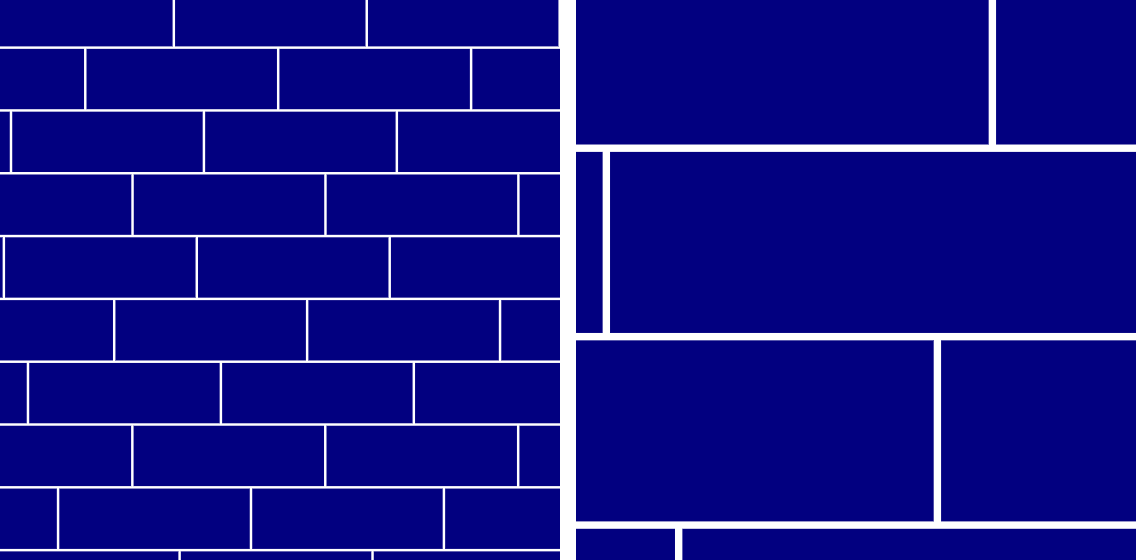
Left: the whole. Right: its middle third, enlarged.
Reproduce this pattern procedurally as a Shadertoy shader.

```glsl
// Navy brick wall with thin white mortar and an uneven six-course stagger.

#define BRICK_SIZE   vec2(0.3445, 0.11217)
#define FIRST_BED    0.0176
#define FIRST_JOINT  0.931
#define MORTAR_WIDTH 0.0044
#define BRICK_COLOR  vec3(0.006, 0.0, 0.502)
#define MORTAR_COLOR vec3(1.0)

// Sideways step from each course to the next, in brick lengths.
const float STAGGER[6] = float[6](0.370, 0.385, 0.459, 0.447, 0.428, 0.667);

// Joint position of a course, found by summing the steps below it.
float courseOffset(int course) {
    float offset = FIRST_JOINT;
    for (int i = 0; i < course; i++) offset += STAGGER[i % 6];
    return offset;
}

// Distance to the nearest whole number, in cell units.
float gridDistance(float x) {
    return abs(fract(x + 0.5) - 0.5);
}

void mainImage(out vec4 fragColor, in vec2 fragCoord) {
    float pixel = 1.0 / iResolution.y;
    vec2 uv = fragCoord * pixel;

    // Course zero lies just below the first bed line.
    float level = (uv.y - FIRST_BED) / BRICK_SIZE.y + 1.0;
    int course = int(floor(level));

    // Distances to the bed lines and the upright joints.
    float bed = gridDistance(level) * BRICK_SIZE.y;
    float joint = gridDistance(uv.x / BRICK_SIZE.x - courseOffset(course)) * BRICK_SIZE.x;

    // Mortar coverage with an edge one pixel wide.
    float edge = 0.5 * MORTAR_WIDTH - min(bed, joint);
    float mortar = clamp(edge / pixel + 0.5, 0.0, 1.0);

    fragColor = vec4(mix(BRICK_COLOR, MORTAR_COLOR, mortar), 1.0);
}
```
